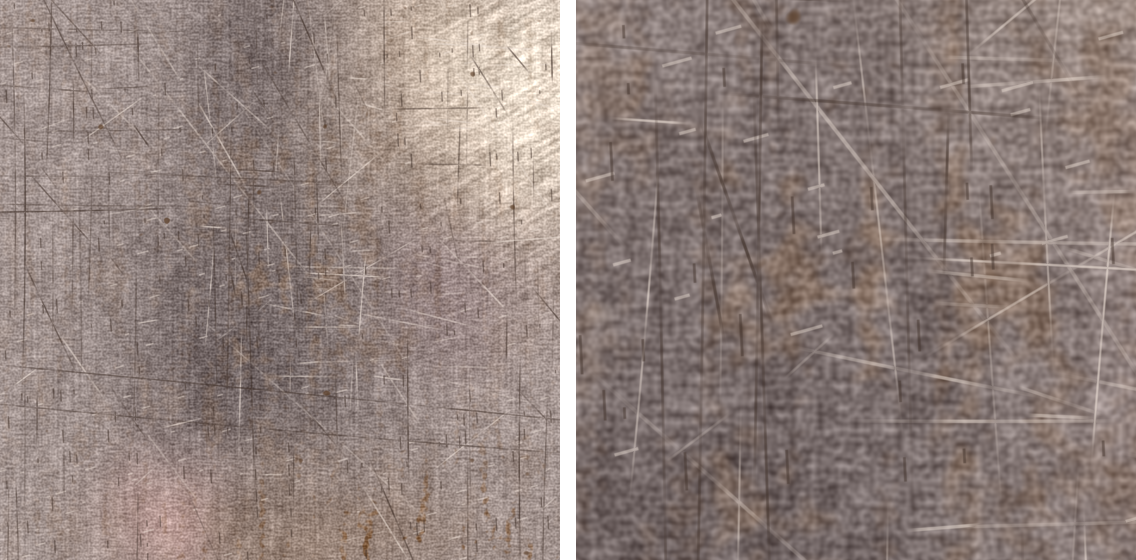
Left, the full canvas; right, a detail of the centre.
Give the GLSL for this texture, as a WebGL 1 fragment shader.

```glsl
precision highp float;
uniform vec2 u_resolution;

const vec3 STEEL  = vec3(0.645, 0.590, 0.575);
const vec3 WARM   = vec3(0.740, 0.650, 0.575);
const vec3 CREAM  = vec3(0.950, 0.895, 0.830);
const vec3 SHADOW = vec3(0.405, 0.360, 0.360);
const vec3 MAUVE  = vec3(0.570, 0.490, 0.495);
const vec3 PINK   = vec3(0.760, 0.620, 0.600);
const vec3 TAN    = vec3(0.560, 0.460, 0.390);
const vec3 RUST   = vec3(0.450, 0.280, 0.130);
const vec3 GOUGE  = vec3(0.250, 0.190, 0.160);
const vec3 GLINT  = vec3(0.930, 0.880, 0.840);
const float GRIT = 0.15;
const float BRUSH = 0.13;
const float STREAK = 0.08;
const float MOTTLE = 0.07;
const float SHEEN = 0.20;
const float BEND = 0.12;
const int MAX_SCRATCHES = 60;

vec2 hash2(vec2 p) {
  vec3 q = fract(p.xyx * vec3(0.1031, 0.1030, 0.0973));
  q += dot(q, q.yzx + 33.33);
  return fract((q.xx + q.yz) * q.zy);
}

float slope(vec2 cell, vec2 offset) {
  float a = 6.2832 * hash2(cell).x;
  return dot(vec2(cos(a), sin(a)), offset);
}

// Gradient noise, roughly -0.7 to 0.7
float noise(vec2 p) {
  vec2 i = floor(p), f = fract(p), e = vec2(1.0, 0.0);
  vec2 u = f * f * f * (f * (f * 6.0 - 15.0) + 10.0);
  return mix(mix(slope(i, f), slope(i + e, f - e), u.x),
             mix(slope(i + e.yx, f - e.yx), slope(i + 1.0, f - 1.0), u.x), u.y);
}

vec2 turn(vec2 p, float a) {
  return vec2(cos(a) * p.x + sin(a) * p.y, cos(a) * p.y - sin(a) * p.x);
}

float blob(vec2 p, vec2 centre, vec2 radius) {
  vec2 d = (p - centre) / radius;
  return exp(-dot(d, d));
}

// zone: centre and size; aim: angle and spread; span: shortest and longest half length
float scratches(vec2 p, float seed, int count, vec4 zone, vec2 aim, vec2 span, float width) {
  float px = 1.0 / u_resolution.y, total = 0.0;
  for (int i = 0; i < MAX_SCRATCHES; i++) {
    if (i >= count) break;
    vec2 id = vec2(float(i) * 3.0 + 1.0, seed);
    vec2 a = hash2(id), b = hash2(id + 57.0);
    vec2 d = turn(p - zone.xy - (a - 0.5) * zone.zw, aim.x + (b.x - 0.5) * aim.y);
    float t = abs(d.x) / mix(span.x, span.y, b.y * b.y);
    float across = abs(d.y + BEND * (a.x - 0.5) * d.x * d.x);
    if (t < 1.0 && across < width + px) {
      float line = 1.0 - smoothstep(max(width - px, 0.0), width + px, across);
      float wear = clamp(0.75 + noise(vec2(d.x * 35.0, id.x + 0.5)), 0.0, 1.0);
      float depth = mix(0.35, 1.0, fract(a.y * 13.0 + b.x * 7.0));
      total = max(total, line * wear * depth * (1.0 - smoothstep(0.5, 1.0, t)));
    }
  }
  return total;
}

// One short nick in some of the grid cells
float nicks(vec2 p, vec2 grid, float seed, float share) {
  vec2 g = p * grid, id = floor(g);
  vec2 a = hash2(id + seed), b = hash2(id + seed + 31.0);
  vec2 d = abs(fract(g) - mix(vec2(0.35), vec2(0.65), a));
  vec2 size = vec2(0.07, 0.08 + 0.25 * b.y);
  vec2 edge = grid / u_resolution.y;
  vec2 inside = 1.0 - smoothstep(max(size - edge, 0.0), size + edge, d);
  return inside.x * inside.y * step(b.x, share);
}

// Broad reflections on the sheet
vec3 reflections(vec2 p) {
  vec2 q = p + 0.06 * vec2(noise(p * 5.0), noise(p * 5.0 + 40.0));
  vec3 c = mix(STEEL, WARM, 0.9 * blob(q, vec2(0.83, 0.82), vec2(0.28, 0.32)));
  c = mix(c, CREAM, 0.95 * blob(q, vec2(0.98, 0.85), vec2(0.23, 0.25)));
  c = mix(c, MAUVE, 0.75 * blob(q, vec2(0.80, 0.47), vec2(0.15, 0.14)));
  c = mix(c, SHADOW, 0.85 * blob(q, vec2(0.44, 0.34), vec2(0.22, 0.21)));
  c = mix(c, SHADOW, 0.70 * blob(q, vec2(0.45, 0.90), vec2(0.15, 0.19)));
  c = mix(c, SHADOW, 0.50 * blob(q, vec2(0.48, 0.60), vec2(0.24, 0.22)));
  c = mix(c, TAN, 0.60 * blob(q, vec2(0.55, 0.04), vec2(0.30, 0.12)));
  return mix(c, PINK, 0.75 * blob(q, vec2(0.29, 0.07), vec2(0.09, 0.13)));
}

void main() {
  vec2 p = gl_FragCoord.xy / u_resolution.y;
  vec3 col = reflections(p);

  // Ochre stains and downward rust runs
  float stain = smoothstep(0.0, 0.5, noise(p * vec2(22.0, 9.0)) + 0.5 * noise(p * 60.0));
  col = mix(col, TAN, 0.55 * stain * (0.3 + blob(p, vec2(0.52, 0.5), vec2(0.2, 0.3))));
  float runs = smoothstep(0.22, 0.55, noise(p * vec2(48.0, 7.0) + 9.0) + 0.5 * noise(p * 90.0));
  float runArea = 0.15 + blob(p, vec2(0.75, 0.0), vec2(0.35, 0.16));
  col = mix(col, RUST, 0.65 * runs * runArea);

  // Brushed grain
  float right = smoothstep(0.5, 0.95, p.x) * smoothstep(0.2, 0.7, p.y);
  float grain = GRIT * noise(p * 235.0) + BRUSH * noise(p * vec2(55.0, 230.0));
  grain += STREAK * noise(p * vec2(170.0, 5.0));
  grain += MOTTLE * (noise(p * 15.0) + noise(p * 48.0));
  grain += SHEEN * right * noise(turn(p, 0.5) * vec2(14.0, 130.0));
  col += grain;

  // Pale smudges and bright scratches
  float smudge = smoothstep(0.42, 0.6, noise(p * vec2(30.0, 24.0) + 70.0));
  float glint = 0.35 * smudge * blob(p, vec2(0.42, 0.6), vec2(0.18, 0.35));
  vec4 sheet = vec4(0.5, 0.5, 1.0, 1.0);
  glint = max(glint, scratches(p, 11.0, 16, sheet, vec2(-0.9, 0.35), vec2(0.08, 0.4), 0.0011));
  glint = max(glint, scratches(p, 23.0, 50, vec4(0.78, 0.65, 0.5, 0.7), vec2(-0.12, 0.4), vec2(0.02, 0.12), 0.0010));
  glint = max(glint, scratches(p, 37.0, 28, sheet, vec2(0.35, 0.9), vec2(0.02, 0.14), 0.0007));
  glint = max(glint, scratches(p, 41.0, 24, vec4(0.52, 0.7, 0.3, 0.8), vec2(1.57, 0.25), vec2(0.05, 0.2), 0.0006));
  glint = max(glint, 0.7 * nicks(turn(p, -1.3), vec2(75.0, 32.0), 83.0, 0.07));
  col = mix(col, GLINT, 0.65 * glint);

  // Dark gouges
  float gouge = scratches(p, 53.0, 48, sheet, vec2(1.57, 0.07), vec2(0.05, 0.32), 0.0008);
  gouge = max(gouge, scratches(p, 67.0, 20, vec4(0.35, 0.75, 1.0, 0.4), vec2(-0.02, 0.14), vec2(0.05, 0.35), 0.0009));
  gouge = max(gouge, scratches(p, 71.0, 24, sheet, vec2(-1.1, 0.6), vec2(0.03, 0.25), 0.0009));
  gouge = max(gouge, scratches(p, 79.0, 2, vec4(0.5, 0.25, 0.3, 0.1), vec2(-0.09, 0.03), vec2(0.6, 0.8), 0.0009));
  gouge = max(gouge, 0.7 * nicks(turn(p, 0.05), vec2(85.0, 26.0), 17.0, 0.10));
  col = mix(col, GOUGE, 0.70 * gouge);

  // Rust specks
  float speck = smoothstep(0.5, 0.62, noise(p * 42.0 + 130.0));
  col = mix(col, mix(GOUGE, RUST, 0.5), 0.7 * speck);

  gl_FragColor = vec4(clamp(col, 0.0, 1.0), 1.0);
}
```
